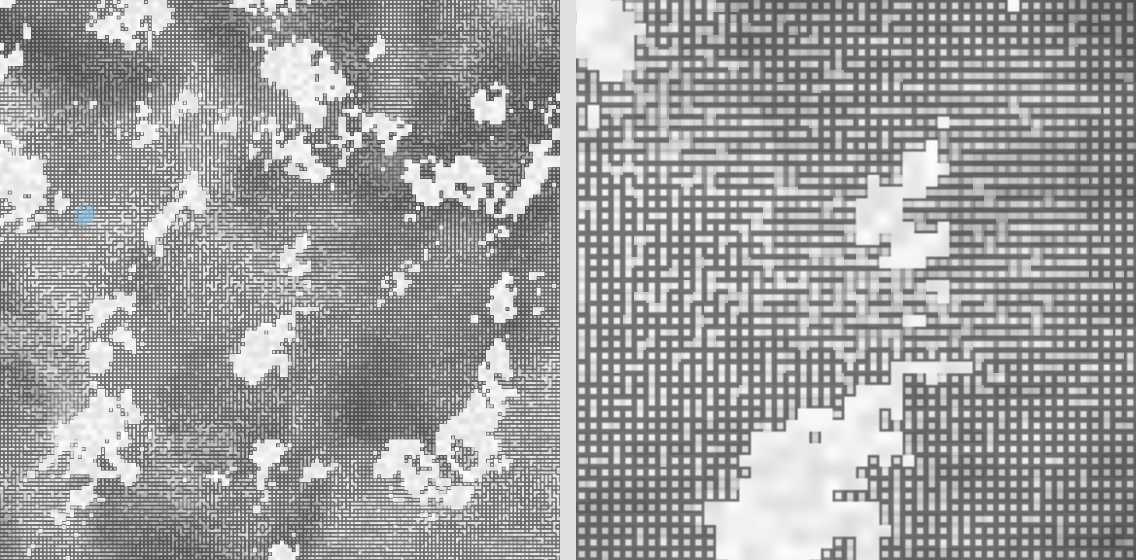
Left, the full canvas; right, a detail of the centre.
Reproduce this texture procedurally as a Shadertoy shader.

```glsl
const float GRID = 144.0;                 // mesh cells per canvas height
const float LINE_HALF = 0.235;            // half width of a mesh line, in cells
const float LINE_SOFT = 0.12;
const float LINE_BREAKS = 0.30;           // share of line pieces missing in broken areas
const float FACET_SCALE = 5.0;
const float CLOUD_SCALE = 4.2;
const vec2  PATCH_SCALE = vec2(9.0, 11.5);
const float PATCH_LEVEL = 0.655;          // higher gives fewer white patches
const float PATCH_RAGGED = 0.26;
const vec2  SHADE_CENTER = vec2(0.68, 0.34);
const float SHADE_RADIUS = 0.5;
const vec2  FLECK_CENTER = vec2(0.15, 0.61);
const float FLECK_RADIUS = 0.019;
const vec2  LINE_GRAY = vec2(0.31, 0.45); // dark and light ends of the tone
const vec2  DOT_GRAY = vec2(0.58, 0.94);
const vec2  WHITE_GRAY = vec2(0.87, 0.99);
const vec3  FLECK_COLOR = vec3(0.52, 0.75, 0.89);

float hash(vec2 p) {
    return fract(sin(dot(p, vec2(127.1, 311.7))) * 43758.5453);
}

float noise(vec2 p) {
    vec2 i = floor(p), f = fract(p);
    f = f * f * (3.0 - 2.0 * f);
    return mix(mix(hash(i), hash(i + vec2(1, 0)), f.x),
               mix(hash(i + vec2(0, 1)), hash(i + vec2(1, 1)), f.x), f.y);
}

float fbm(vec2 p) {
    float sum = 0.0, weight = 0.571;
    for (int k = 0; k < 3; k++) {
        sum += weight * noise(p);
        p = p * 2.03 + 17.3;
        weight *= 0.5;
    }
    return sum;
}

vec2 tilt(vec2 p) {
    return mat2(0.77, -0.64, 0.64, 0.77) * p;
}

// Random value of the nearest scattered seed
float facet(vec2 p) {
    vec2 home = floor(p);
    float nearest = 9.0, value = 0.0;
    for (int y = -1; y <= 1; y++)
    for (int x = -1; x <= 1; x++) {
        vec2 c = home + vec2(x, y);
        vec2 seed = c + vec2(hash(c), hash(c + 41.0));
        float d = distance(p, seed);
        if (d < nearest) {
            nearest = d;
            value = hash(c + 83.0);
        }
    }
    return value;
}

// Broad light and dark areas with a few crisp borders
float toneAt(vec2 cell) {
    vec2 p = (cell + 0.5) / GRID;
    vec2 warp = vec2(noise(p * 6.0), noise(p * 6.0 + 31.0)) - 0.5;
    float cloud = smoothstep(0.26, 0.72, fbm(p * CLOUD_SCALE + warp * 0.6 + 5.0));
    float plane = facet(tilt(p + warp * 0.12) * FACET_SCALE * vec2(0.8, 1.2)) - 0.5;
    float shade = 1.0 - smoothstep(0.0, SHADE_RADIUS, distance(p, SHADE_CENTER));
    float streak = noise(cell * vec2(0.15, 1.0)) - 0.5;
    float grain = hash(cell + 9.0) - 0.5;
    return clamp(cloud + 0.06 + 0.42 * plane - 0.40 * shade
                 + 0.30 * streak + 0.28 * grain, 0.0, 1.0);
}

// Ragged white clusters, decided cell by cell
float whiteAt(vec2 cell) {
    vec2 p = (cell + 0.5) / GRID;
    vec2 warp = vec2(noise(p * 9.0 + 7.0), noise(p * 9.0 + 47.0)) - 0.5;
    float field = fbm(tilt(p + 0.07 * warp) * PATCH_SCALE + 64.0);
    float chips = 0.75 * noise(cell * 0.47 + 57.0) + 0.25 * hash(cell + 19.0);
    return step(PATCH_LEVEL, field + PATCH_RAGGED * (chips - 0.5));
}

void mainImage(out vec4 fragColor, in vec2 fragCoord) {
    vec2 uv = fragCoord / iResolution.y;
    vec2 g = uv * GRID;
    vec2 cell = floor(g);
    float pixel = GRID / iResolution.y;

    // Mesh lines, weaker in one direction and broken in places
    vec2 edge = 0.5 - abs(fract(g) - 0.5);
    float soft = max(LINE_SOFT, 0.45 * pixel);
    vec2 gap = smoothstep(LINE_HALF - soft, LINE_HALF + soft, edge);
    vec2 side = floor(g + 0.5);
    vec2 piece = vec2(hash(vec2(side.x, cell.y) + 29.0), hash(vec2(cell.x, side.y) + 61.0));
    vec2 area = vec2(noise(cell * 0.07 + 3.0), noise(cell * 0.06 + 71.0));
    vec2 broken = step(piece, LINE_BREAKS * smoothstep(0.75, 0.3, area));
    vec2 strength = 0.5 + 0.5 * smoothstep(vec2(0.2, 0.1), vec2(0.45, 0.3), area);
    gap = mix(vec2(1.0), gap, strength * (1.0 - 0.8 * broken));
    float tone = toneAt(cell);
    float gray = mix(mix(LINE_GRAY.x, LINE_GRAY.y, tone),
                     mix(DOT_GRAY.x, DOT_GRAY.y, tone), gap.x * gap.y);

    // White blocks, blended over the four nearest cells
    vec2 corner = floor(g - 0.5);
    float blur = clamp(0.5 * pixel, 0.12, 0.5);
    vec2 f = smoothstep(0.5 - blur, 0.5 + blur, fract(g - 0.5));
    float white = 0.0;
    for (int k = 0; k < 4; k++) {
        vec2 o = vec2(k % 2, k / 2);
        vec2 w = mix(1.0 - f, f, o);
        white += w.x * w.y * whiteAt(corner + o);
    }
    float whiteGray = mix(WHITE_GRAY.x, WHITE_GRAY.y, noise(g * 0.7 + 13.0));
    vec3 color = vec3(mix(gray, whiteGray, white));

    // One small ragged blue fleck
    float reach = distance(cell / GRID, FLECK_CENTER) + 0.022 * (hash(cell + 5.0) - 0.5);
    float fleck = 1.0 - smoothstep(0.6 * FLECK_RADIUS, FLECK_RADIUS, reach);
    color = mix(color, FLECK_COLOR, 0.7 * fleck);

    fragColor = vec4(color, 1.0);
}
```
